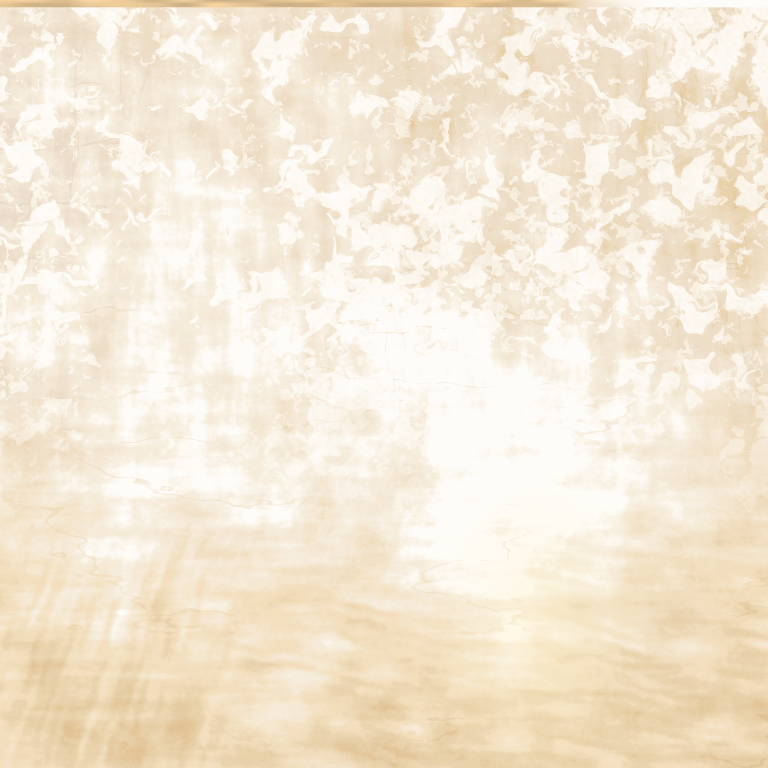
Reproduce this texture procedurally as a three.js fragment shader.

```glsl
varying vec2 vUv;

const vec3 WHITE = vec3(0.998, 0.99, 0.977);
const vec3 CREAM = vec3(0.965, 0.925, 0.858);
const vec3 BEIGE = vec3(0.93, 0.868, 0.78);
const vec3 HONEY = vec3(0.952, 0.872, 0.74);
const vec3 SAND = vec3(0.91, 0.82, 0.67);
const vec3 OCHRE = vec3(0.885, 0.76, 0.575);
const vec3 ROSE = vec3(0.90, 0.84, 0.785);
const vec3 LEMON = vec3(0.995, 0.945, 0.80);

float hash(vec2 p) {
  return fract(sin(dot(p, vec2(127.1, 311.7))) * 43758.5453);
}

float noise(vec2 p) {
  vec2 i = floor(p);
  vec2 f = fract(p);
  vec2 u = f * f * (3.0 - 2.0 * f);
  float low = mix(hash(i), hash(i + vec2(1.0, 0.0)), u.x);
  float high = mix(hash(i + vec2(0.0, 1.0)), hash(i + vec2(1.0, 1.0)), u.x);
  return mix(low, high, u.y);
}

float fbm(vec2 p) {
  float sum = 0.0;
  float amp = 0.52;
  for (int i = 0; i < 5; i++) {
    sum += amp * noise(p);
    p = mat2(0.96, 0.28, -0.28, 0.96) * p * 2.03 + 17.3;
    amp *= 0.5;
  }
  return sum;
}

// Soft round spot, 1 in its middle
float spot(vec2 p, vec2 center, vec2 radius) {
  vec2 d = (p - center) / radius;
  return exp(-dot(d, d));
}

// Pale chips of worn paint
float flakes(vec2 p, float scale, float threshold) {
  vec2 warp = vec2(noise(p * scale * 1.7), noise(p * scale * 1.7 + 40.0)) - 0.5;
  float n = fbm(p * scale + warp * 0.9);
  return smoothstep(threshold, threshold + 0.09, n);
}

// Thin broken line along a noise contour
float crack(vec2 p, vec2 scale, float width) {
  float line = 1.0 - smoothstep(0.0, width, abs(fbm(p * scale) - 0.5));
  return line * smoothstep(0.5, 0.7, noise(p * 9.0 + 31.0));
}

// Wavy bristle marks across the given direction
float bristles(vec2 p, float angle, float density) {
  vec2 across = vec2(cos(angle), sin(angle));
  vec2 along = vec2(-across.y, across.x);
  float bend = fbm(p * 7.0) * 0.06;
  vec2 q = vec2((dot(p, across) + bend) * density, dot(p, along) * density * 0.12);
  return noise(q) - 0.5;
}

// Ramp from bare white to deep stain
vec3 stain(float tone, float warmth) {
  vec3 middle = mix(BEIGE, HONEY, warmth);
  vec3 color = mix(WHITE, CREAM, smoothstep(0.0, 0.27, tone));
  color = mix(color, middle, smoothstep(0.22, 0.55, tone));
  color = mix(color, SAND, smoothstep(0.52, 0.78, tone));
  return mix(color, OCHRE, smoothstep(0.74, 1.05, tone));
}

void main() {
  vec2 p = vUv;
  float upper = smoothstep(0.2, 0.62, p.y);
  float lower = 1.0 - smoothstep(0.0, 0.42, p.y);
  float cloud = fbm(p * 4.5 + 3.0) - 0.5;

  // Broad light and shade
  float tone = 0.43 + 0.36 * lower + 0.75 * cloud;
  tone -= 0.38 * spot(p, vec2(0.57, 0.47), vec2(0.30, 0.24));
  tone -= 0.20 * spot(p, vec2(0.68, 0.2), vec2(0.16, 0.18));
  tone -= 0.14 * spot(p, vec2(0.08, 0.62), vec2(0.16, 0.14));
  tone += 0.14 * spot(p, vec2(1.0, 0.6), vec2(0.14, 0.4));

  // Weathering: blotches, drips, scratches
  tone += 0.55 * (fbm(p * 24.0) - 0.5);
  tone += 0.42 * (fbm(p * vec2(62.0, 9.0)) - 0.5) * upper;
  tone += 0.45 * (fbm(p * vec2(11.0, 75.0)) - 0.5) * (1.0 - 0.5 * upper);
  tone += 0.20 * crack(p, vec2(4.0, 13.0), 0.012);
  tone += 0.16 * crack(p + 5.0, vec2(15.0, 4.0), 0.012) * upper;

  // Brushwork near the foot
  float side = smoothstep(0.4, 0.65, noise(p * 5.0 + 8.0));
  float marks = mix(bristles(p, -0.35, 110.0), bristles(p, 1.35, 100.0), side);
  tone += 0.32 * marks * (1.0 - smoothstep(0.15, 0.45, p.y));

  // Chipped paint, denser toward the top
  float wear = 0.56 - 0.5 * cloud - 0.06 * spot(p, vec2(0.04, 0.9), vec2(0.2));
  float chips = max(flakes(p, 36.0, wear), 0.8 * flakes(p + 2.0, 85.0, wear + 0.05));
  tone *= 1.0 - 0.8 * chips * mix(0.12, 1.0, upper);
  tone += 0.07 * (noise(p * 230.0) - 0.5);

  // Tints
  float warmth = clamp(1.0 - upper + 1.2 * (fbm(p * 6.0 + 20.0) - 0.5), 0.0, 1.0);
  vec3 color = stain(max(tone, 0.0), warmth);
  float blush = spot(p, vec2(0.0, 0.8), vec2(0.17, 0.2));
  color = mix(color, ROSE, 0.6 * blush * smoothstep(0.2, 0.6, tone));
  color = mix(color, LEMON, 0.45 * spot(p, vec2(0.7, 0.18), vec2(0.1, 0.14)));

  // Narrow band along the top edge
  float band = smoothstep(0.9895, 0.9915, p.y);
  float fade = smoothstep(0.62, 0.9, p.x + 0.15 * (noise(p * 18.0) - 0.5));
  vec3 trim = mix(OCHRE * (0.9 + 0.2 * noise(p * vec2(25.0, 160.0))), WHITE, fade);
  gl_FragColor = vec4(mix(color, trim, band), 1.0);
}
```
